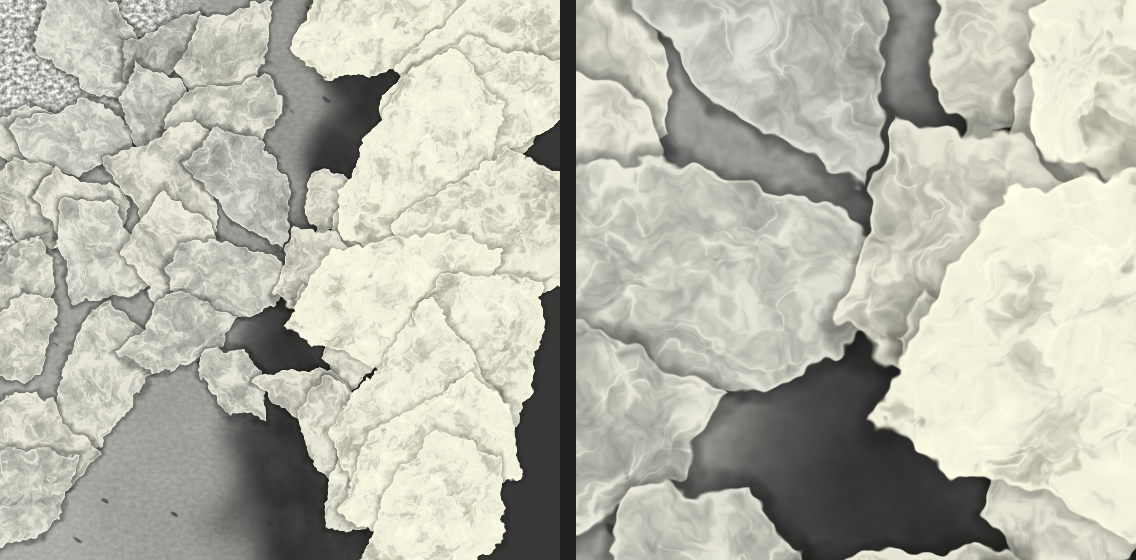
Left, the full canvas; right, a detail of the centre.
Reproduce this texture procedurally as a three.js fragment shader.

```glsl
// Pale translucent mineral flakes heaped over a grainy grey plate and a dark gap.
// Each flake is a warped random polygon, shaded with gradient noise, veins and
// terraces; three loops lay thin grey, small middle and large cream flakes.

varying vec2 vUv;

float hash(float n) {
  return fract(sin(n * 12.9898 + 4.137) * 4375.85);
}

vec2 gradient(vec2 cell) {
  float a = 6.2832 * fract(sin(dot(cell, vec2(127.1, 311.7))) * 4375.85);
  return vec2(cos(a), sin(a));
}

// Gradient noise, about -0.7 to 0.7
float noise(vec2 p) {
  vec2 i = floor(p), f = fract(p);
  vec2 u = f * f * f * (f * (f * 6.0 - 15.0) + 10.0);
  vec2 e = vec2(1.0, 0.0);
  return mix(
    mix(dot(gradient(i), f), dot(gradient(i + e), f - e), u.x),
    mix(dot(gradient(i + e.yx), f - e.yx), dot(gradient(i + 1.0), f - 1.0), u.x), u.y);
}

float fbm(vec2 p) {
  float sum = 0.0, amp = 0.6;
  for (int i = 0; i < 5; i++) {
    sum += amp * noise(p);
    p = mat2(1.6, 1.2, -1.2, 1.6) * p + 3.7;
    amp *= 0.58;
  }
  return sum;
}

mat2 rotation(float a) {
  return mat2(cos(a), sin(a), -sin(a), cos(a));
}

// Signed distance to an irregular polygon with six random sides
float polygon(vec2 q, float size, float seed) {
  float d = -1.0;
  for (int k = 0; k < 6; k++) {
    float s = seed * 9.1 + float(k);
    float a = (float(k) + 0.75 * hash(s)) * 1.0472;
    d = max(d, dot(q, vec2(cos(a), sin(a))) - size * (0.64 + 0.5 * hash(s + 50.0)));
  }
  return d;
}

// Flake surface: cloudy body, fine wrinkles, broken white veins and layered steps
vec3 flakeColor(vec2 q, float d, float seed, float cream) {
  vec2 u = q + 7.3 * vec2(hash(seed), hash(seed + 3.0));
  float cloud = fbm(u * 12.0);
  vec2 bent = u + 0.02 * vec2(cloud, noise(u * 31.0 + 5.0));
  float wrinkle = fbm(bent * vec2(30.0, 62.0));
  float vein = pow(1.0 - abs(noise(bent * 21.0)), 22.0)
             + pow(1.0 - abs(noise(bent * vec2(34.0, 50.0) + 9.0)), 24.0);
  vein *= smoothstep(-0.25, 0.3, noise(u * 26.0 + 4.0));
  float steps = fract(-d * 17.0 + cloud * 1.2);
  float terrace = smoothstep(0.0, 0.1, steps) * (1.0 - steps);
  float rim = smoothstep(-0.005, -0.001, d);
  float tone = mix(0.73, 0.915, cream) + 0.14 * (1.0 - cream) * (hash(seed + 8.0) - 0.5);
  tone += 0.3 * cloud + 0.28 * wrinkle + 0.2 * vein + 0.12 * rim;
  tone += 0.14 * cream * (terrace - 0.3) + 0.09 * noise(u * 170.0);
  tone = mix(tone, 0.94 + 0.2 * (tone - 0.94), smoothstep(0.86, 0.98, tone));
  return tone * mix(vec3(1.0, 1.0, 0.955), vec3(1.0, 0.995, 0.905), cream);
}

// Lays one flake with a thin contact shadow over the colour so far
void addFlake(inout vec3 color, vec2 offset, float size, float angle, float seed, float cream) {
  vec2 q = rotation(-angle) * offset;
  float d = polygon(q * vec2(0.8, 1.2), size, seed);
  if (d > 0.014) return;
  color *= 1.0 - mix(0.42, 0.2, cream) * smoothstep(0.013, 0.0, d);
  float cover = smoothstep(0.001, -0.001, d) * mix(0.86, 1.0, cream);
  color = mix(color, flakeColor(q, d, seed, cream), cover);
}

// Grainy plate with bright glitter at upper left, fading into the dark gap
vec3 background(vec2 p) {
  float grain = noise(p * vec2(95.0, 130.0)) + 0.6 * noise(p * 230.0);
  float plate = 0.67 - 0.14 * p.x + 0.06 * grain + 0.07 * fbm(p * 5.0);
  float scuff = noise(rotation(0.6) * p * vec2(26.0, 60.0));
  plate -= 0.28 * smoothstep(0.48, 0.58, scuff);
  float glitter = smoothstep(0.36, 0.2, length((p - vec2(0.04, 1.0)) * vec2(1.0, 1.3)));
  glitter = max(glitter, smoothstep(0.14, 0.06, length(p - vec2(0.0, 0.57))));
  plate = mix(plate, 0.76 + 0.5 * grain, glitter);
  float border = 0.43 + 0.14 * smoothstep(0.3, 0.75, p.y) + 0.07 * noise(p * 8.0);
  float blur = mix(0.08, 0.025, p.y);
  float gap = smoothstep(border - blur, border + blur, p.x);
  float darkness = 0.22 + 0.1 * fbm(p * 14.0) * smoothstep(0.85, 0.6, p.x);
  return clamp(mix(plate, darkness, gap), 0.15, 0.97) * vec3(1.0, 1.0, 0.97);
}

void main() {
  vec3 color = background(vUv);
  vec2 p = vUv + 0.018 * vec2(noise(vUv * 14.0), noise(vUv * 14.0 + 8.0))
               + 0.009 * vec2(noise(vUv * 48.0), noise(vUv * 48.0 + 8.0))
               + 0.004 * vec2(noise(vUv * 120.0), noise(vUv * 120.0 + 8.0));

  // Thin grey flakes on a jittered grid, a single column at the bottom
  for (int i = 0; i < 28; i++) {
    float n = float(i), row = floor(n / 4.0), column = mod(n, 4.0);
    if (i == 0 || (row > 4.0 && column > 0.0)) continue;
    vec2 jitter = vec2(hash(n + 11.0), hash(n + 71.0)) - 0.5;
    vec2 center = vec2(0.03 + (0.115 + 0.006 * row) * column, 0.92 - 0.14 * row) + 0.08 * jitter;
    addFlake(color, p - center, 0.06 + 0.055 * hash(n + 31.0), 6.28 * hash(n), n, 0.45 * hash(n + 5.0));
  }
  // Small flakes down the dark middle
  for (int i = 0; i < 8; i++) {
    float n = float(i);
    vec2 center = vec2(0.59 + 0.05 * sin(n * 2.1), 0.64 - 0.07 * n);
    addFlake(color, p - center, 0.05 + 0.025 * hash(n + 7.0), 1.2 + 1.5 * hash(n), n + 40.0, 0.55);
  }
  // Large cream flakes stacked down the right side
  for (int i = 0; i < 10; i++) {
    float n = float(i), t = n / 9.0;
    vec2 center = vec2(0.84 - 0.1 * t + 0.16 * (1.0 - 0.8 * t) * sin(n * 2.6 + 4.2), 1.0 - 0.93 * t);
    addFlake(color, p - center, 0.13 + 0.035 * hash(n + 17.0), 0.5 + 0.7 * hash(n + 2.0), n + 60.0, 0.8 + 0.2 * hash(n));
  }
  gl_FragColor = vec4(color, 1.0);
}
```
